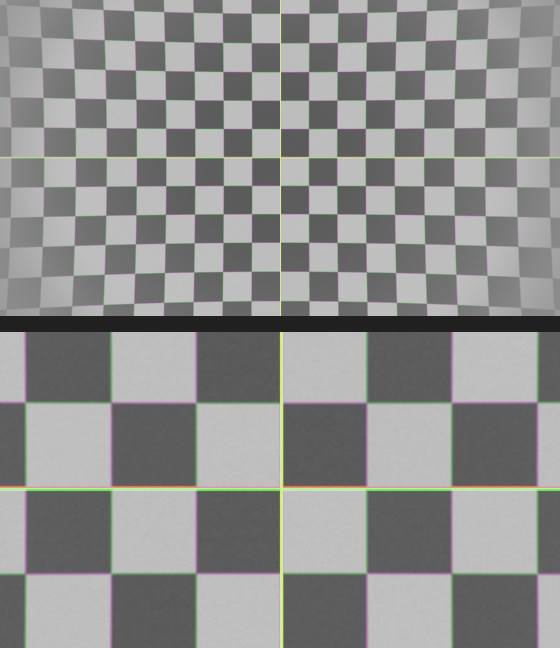
Top: the whole. Bottom: its middle third, enlarged.
A Shadertoy shader for this pattern:

```glsl
// Lens test chart: a grey checkerboard bent by pincushion distortion, with green
// and magenta fringes, a yellow centre cross and a grey haze near the borders.
// The lens is inverted by fixed-point steps; each colour samples its own checker.
#define CELL 0.0891      // square side, in canvas heights
#define BEND 0.095       // pincushion strength
#define FRINGE 0.0012    // outward shift of the green channel
#define CENTRE 0.0017    // offset of the cross from the canvas middle
#define CROSS_HALF 0.0017
#define CROSS_SPLIT 0.0011
#define DARK 0.36
#define DARK_VEILED 0.48
#define LIGHT 0.745
#define HAZE 0.57
#define GRAIN 0.012

float hash(vec2 p) {
    return fract(sin(dot(p, vec2(127.1, 311.7))) * 43758.5453);
}

// Solves p = q * (1 + BEND * |q|^2) for q
vec2 undistort(vec2 p) {
    vec2 q = p;
    for (int i = 0; i < 5; i++) q = p / (1.0 + BEND * dot(q, q));
    return q;
}

// Smoothed checker: 0 on dark squares, 1 on light ones
float checker(vec2 q, float blur) {
    vec2 edge = abs(mod(q / CELL - 0.5, 2.0) - 1.0) - 0.5;
    vec2 wave = clamp(2.0 * edge * CELL / blur, -1.0, 1.0);
    return 0.5 - 0.5 * wave.x * wave.y;
}

// Coverage of a thin line at signed distance d
float line(float d, float blur) {
    return clamp((CROSS_HALF - abs(d)) / blur + 0.5, 0.0, 1.0);
}

void mainImage(out vec4 fragColor, in vec2 fragCoord) {
    float px = 1.0 / iResolution.y;
    vec2 p = (fragCoord - 0.5 * iResolution.xy) * px - CENTRE;
    float r = length(p);

    // Checkerboard, with the green channel pushed outward
    vec2 q = undistort(p);
    float blur = max(1.3 * px, 0.0035);
    float base = checker(q, blur);
    float green = checker(q - sign(q) * min(abs(q), vec2(FRINGE)), blur);
    float dark = mix(DARK, DARK_VEILED, smoothstep(0.15, 0.95, r));
    vec3 col = mix(vec3(dark), vec3(LIGHT), vec3(base, green, base));

    // Faint tone change per square and fine grain
    col += GRAIN * (hash(floor(q / CELL)) - 0.5);
    col += GRAIN * (hash(floor(p * 288.0)) - 0.5);

    // Border haze
    col = mix(col, vec3(HAZE), 0.75 * smoothstep(0.66, 1.02, r));

    // Centre cross: red and green split across the horizontal bar
    float upright = line(p.x, px);
    float redBar = line(p.y - CROSS_SPLIT, px);
    float greenBar = line(p.y + CROSS_SPLIT, px);
    vec3 cover = vec3(max(upright, redBar), max(upright, greenBar), upright);
    vec3 glow = max(col, vec3(0.84, 0.92, 0.4));
    col = mix(col, glow, cover);

    fragColor = vec4(col, 1.0);
}
```
